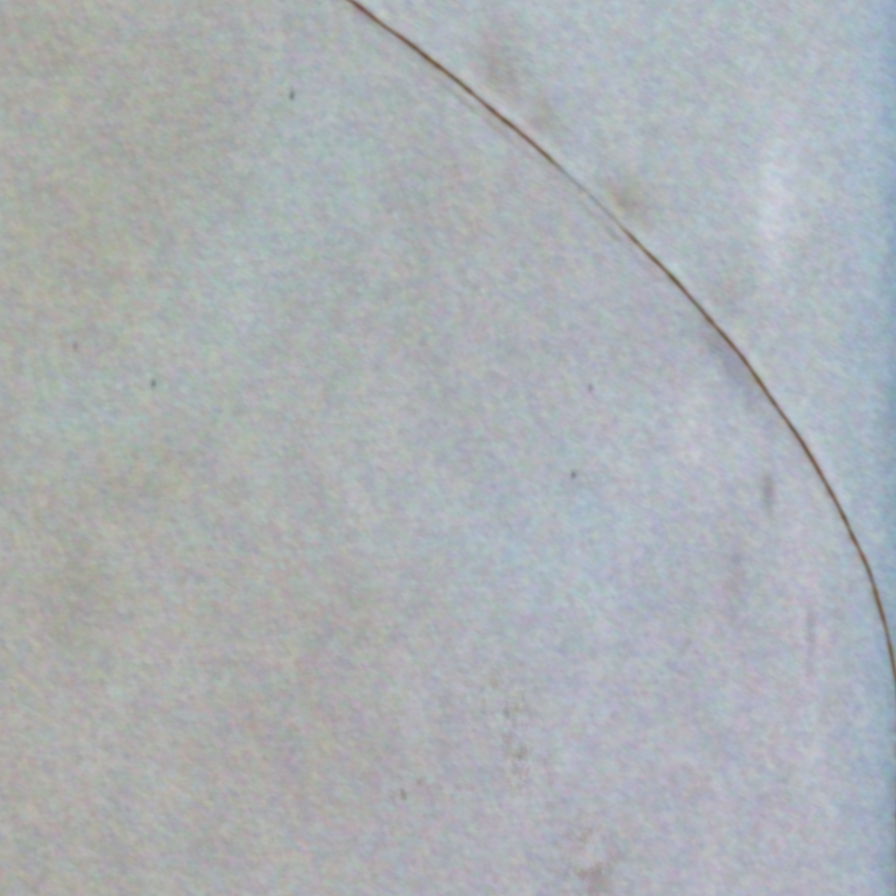
Write a WebGL 2 fragment shader that draws this texture.

```glsl
#version 300 es
precision highp float;
// Weathered pale plaster with a thin brown crack arching down to the right.
// Layered value noise gives stains, streaks and coloured grain; the crack is
// a power curve with an approximate signed distance, positive outside the arc.
uniform vec2 u_resolution;
out vec4 fragColor;

float hash(vec2 p) {
  return fract(sin(dot(p, vec2(127.1, 311.7))) * 43758.5453);
}

float noise(vec2 p) {
  vec2 i = floor(p), f = fract(p);
  f = f * f * (3.0 - 2.0 * f);
  return mix(mix(hash(i), hash(i + vec2(1, 0)), f.x),
             mix(hash(i + vec2(0, 1)), hash(i + vec2(1, 1)), f.x), f.y);
}

float fbm(vec2 p) {
  float sum = 0.0, amp = 0.5;
  for (int i = 0; i < 5; i++) {
    sum += amp * noise(p);
    p = mat2(1.6, 1.2, -1.2, 1.6) * p + 7.3;
    amp *= 0.5;
  }
  return sum;
}

// Soft elliptical spot
float blob(vec2 p, vec2 centre, vec2 radius) {
  vec2 q = (p - centre) / radius;
  return exp(-dot(q, q));
}

// Soft line of given width around distance d
float line(float d, float width) {
  return exp(-d * d / (width * width));
}

float crackDistance(vec2 p) {
  float t = max(p.y - 0.2, 0.0001);
  float slope = 1.665 * pow(t, 0.81);
  return (p.x - 1.003 + 0.92 * pow(t, 1.81)) / sqrt(1.0 + slope * slope);
}

void main() {
  vec2 p = gl_FragCoord.xy / u_resolution;
  float d = crackDistance(p + 0.002 * (noise(p * 22.0) - 0.5));
  float outside = smoothstep(-0.01, 0.02, d);

  // Broad wash: warm at left, cooler to the right, bluest at the edge
  vec3 col = mix(vec3(0.672, 0.684, 0.668), vec3(0.688, 0.712, 0.748), smoothstep(0.0, 0.85, p.x));
  col += vec3(0.004, -0.010, -0.002) * (1.0 - smoothstep(0.1, 0.55, p.y));
  col = mix(col, vec3(0.690, 0.728, 0.755), 0.75 * outside * smoothstep(0.2, 0.45, p.y));
  col = mix(col, vec3(0.630, 0.705, 0.775), 0.6 * smoothstep(0.90, 0.98, p.x));
  col = mix(col, vec3(0.510, 0.615, 0.700), 0.6 * smoothstep(0.968, 1.005, p.x));

  // Cool patches
  float cool = blob(p, vec2(0.60, 0.38), vec2(0.14, 0.10)) + blob(p, vec2(0.36, 0.82), vec2(0.10, 0.12))
             + blob(p, vec2(0.08, 0.54), vec2(0.10, 0.05)) + blob(p, vec2(0.25, 0.69), vec2(0.08, 0.10));
  col += vec3(-0.012, 0.013, 0.023) * cool;

  // Warm stains, broken up by noise
  float cloud = fbm(p * vec2(9.0, 6.0));
  float stain = blob(p, vec2(0.22, 0.87), vec2(0.07, 0.10)) + blob(p, vec2(0.10, 0.73), vec2(0.12, 0.11))
              + blob(p, vec2(0.16, 0.47), vec2(0.09, 0.05)) + blob(p, vec2(0.38, 0.32), vec2(0.16, 0.06))
              + blob(p, vec2(0.08, 0.34), vec2(0.06, 0.07)) + blob(p, vec2(0.34, 0.17), vec2(0.13, 0.09))
              + blob(p, vec2(0.52, 0.78), vec2(0.09, 0.06)) + blob(p, vec2(0.05, 0.95), vec2(0.08, 0.06));
  col -= vec3(0.018, 0.029, 0.044) * stain * (0.3 + 1.2 * cloud);
  col += vec3(0.04, 0.05, 0.06) * (cloud - 0.48);
  float mottle = fbm(p * vec2(30.0, 18.0) + 31.0);
  col += vec3(0.050, 0.045, 0.035) * (mottle - 0.48);

  // Small brown stains trailing towards the lower right
  float flecks = smoothstep(0.40, 0.70, fbm(p * vec2(60.0, 45.0) + 4.0));
  float trail = blob(p, vec2(0.56, 0.21), vec2(0.03, 0.04)) + blob(p, vec2(0.59, 0.14), vec2(0.025, 0.04))
              + blob(p, vec2(0.66, 0.04), vec2(0.03, 0.04)) + blob(p, vec2(0.45, 0.12), vec2(0.025, 0.02));
  col -= vec3(0.08, 0.10, 0.14) * trail * flecks;

  // Pale and dark vertical streaks at the right
  float streak = noise(p * vec2(50.0, 10.0) + 13.0);
  float pale = blob(p, vec2(0.865, 0.77), vec2(0.03, 0.09)) + blob(p, vec2(0.895, 0.35), vec2(0.025, 0.09))
             + 0.7 * blob(p, vec2(0.78, 0.50), vec2(0.04, 0.07)) + 0.5 * blob(p, vec2(0.91, 0.20), vec2(0.02, 0.10));
  col += vec3(0.055, 0.047, 0.050) * pale * (0.3 + 1.1 * streak);
  float shade = blob(p, vec2(0.857, 0.455), vec2(0.008, 0.025)) + 0.4 * blob(p, vec2(0.82, 0.36), vec2(0.015, 0.05))
              + 0.6 * blob(p, vec2(0.905, 0.29), vec2(0.006, 0.04));
  col -= vec3(0.11, 0.13, 0.13) * shade * (0.2 + 1.3 * mottle);

  // Rust blotches just outside the crack, bluish shadow just inside
  float rust = blob(p, vec2(0.56, 0.93), vec2(0.035, 0.045)) + blob(p, vec2(0.61, 0.865), vec2(0.025, 0.03))
             + blob(p, vec2(0.695, 0.77), vec2(0.04, 0.035)) + 0.6 * blob(p, vec2(0.81, 0.67), vec2(0.03, 0.04));
  col -= vec3(0.060, 0.095, 0.130) * rust * outside * (0.2 + 1.3 * mottle);
  float shadow = line(d + 0.016, 0.013) * blob(p, vec2(0.82, 0.59), vec2(0.07, 0.08));
  col -= vec3(0.10, 0.10, 0.08) * shadow * (0.4 + 1.3 * mottle);
  col += 0.04 * line(d - 0.010, 0.006) * smoothstep(0.3, 0.5, p.y) * (0.3 + streak);

  // Faint parallel line, then the uneven crack, which fades in a short gap
  float inner = line(d + 0.013, 0.004) * smoothstep(0.66, 0.72, p.y) * (1.0 - smoothstep(0.88, 0.96, p.y));
  col = mix(col, vec3(0.55, 0.54, 0.53), 0.5 * inner * noise(p * 60.0));
  float gap = smoothstep(0.735, 0.755, p.y) * (1.0 - smoothstep(0.80, 0.83, p.y));
  float wear = noise(p * 80.0 + 9.0);
  col = mix(col, vec3(0.54, 0.48, 0.43), 0.5 * (1.0 - 0.6 * gap) * wear * line(d + 0.002, 0.007));
  vec3 crackColor = mix(vec3(0.42, 0.34, 0.28), vec3(0.48, 0.50, 0.50), gap);
  col = mix(col, crackColor, mix(0.55 + 0.4 * wear, 0.35, gap) * line(d, 0.0028));

  // Isolated dark specks
  vec2 specks[5] = vec2[5](vec2(0.326, 0.893), vec2(0.171, 0.572), vec2(0.640, 0.470),
                           vec2(0.659, 0.567), vec2(0.084, 0.614));
  for (int i = 0; i < 5; i++)
    col -= (0.20 - 0.025 * float(i)) * blob(p, specks[i], vec2(0.0035, 0.005));

  // Slanted grain in brightness and hue
  vec2 g = mat2(0.86, 0.5, -0.5, 0.86) * p * vec2(135.0, 175.0);
  vec3 hue = vec3(noise(g * 0.7 + 11.0), noise(g * 0.7 + 47.0), noise(g * 0.7 + 83.0)) - 0.5;
  col += 0.055 * hue + 0.045 * (noise(g) - 0.5) + 0.025 * (noise(g * 1.9) - 0.5);

  fragColor = vec4(clamp(col, 0.0, 1.0), 1.0);
}
```
